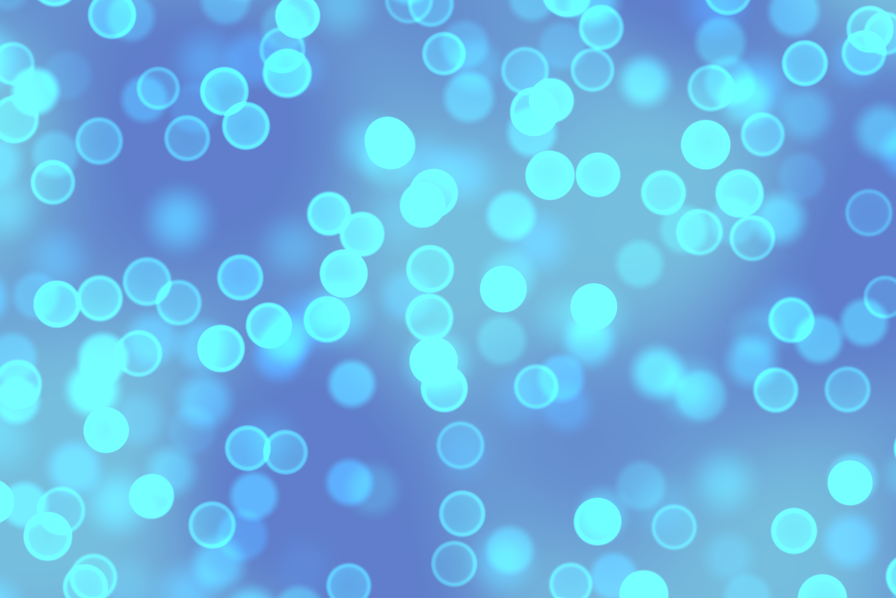
This background is drawn by a Shadertoy shader. Its source:

```glsl
// Out-of-focus lights: translucent cyan and blue discs over a soft periwinkle field.
// Layered sines tint the field; jittered cell grids scatter blurred, soft and
// rimmed discs, whose light is added and clipped so that overlaps glow cyan.

const vec3 FIELD_DARK  = vec3(0.375, 0.495, 0.795);
const vec3 FIELD_LIGHT = vec3(0.465, 0.745, 0.870);
const vec3 BLUE_LIGHT  = vec3(-0.02, 0.11, 0.20);
const vec3 CYAN_LIGHT  = vec3(0.02, 0.36, 0.22);
const vec3 GLOW_LIMIT  = vec3(0.46, 1.00, 1.00);
const float DISC_RADIUS = 0.039;   // all lengths are in canvas heights
const float RIM_WIDTH   = 0.0035;
const float RIM_GAIN    = 0.45;

// Settings of one layer of discs
struct Layer {
    float cell;      // grid spacing
    float density;   // share of cells holding a disc
    float blur;      // half width of the disc edge
    float rim;       // rim brightness
    float gain;      // overall brightness
    float cyan;      // bias from blue to cyan
    float seed;
};

const int LAYER_COUNT = 5;
const Layer LAYERS[LAYER_COUNT] = Layer[LAYER_COUNT](
    Layer(0.150, 0.55, 0.034, 0.0, 0.85, 0.10, 11.0),
    Layer(0.120, 0.30, 0.018, 0.0, 0.90, 0.15, 23.0),
    Layer(0.125, 0.42, 0.009, 0.0, 0.85, 0.20, 37.0),
    Layer(0.120, 0.42, 0.003, 0.8, 0.85, 0.40, 53.0),
    Layer(0.135, 0.46, 0.002, 1.0, 0.85, 0.45, 71.0)
);

vec3 hash3(vec2 cell, float seed) {
    vec3 q = fract(vec3(cell.xyx + seed) * vec3(0.1031, 0.1030, 0.0973));
    q += dot(q, q.yxz + 33.33);
    return fract((q.xxy + q.yzz) * q.zyx);
}

// Broad, gently warped patches of dark and light
vec3 field(vec2 p) {
    vec2 q = p + 0.09 * sin(5.3 * p.yx + vec2(0.7, 2.1));
    float wave = sin(6.1 * q.x + 3.4 * q.y + 0.4)
               + sin(4.3 * q.x - 7.2 * q.y + 2.6)
               + 0.6 * sin(10.7 * q.x + 6.3 * q.y + 4.0);
    return mix(FIELD_DARK, FIELD_LIGHT, smoothstep(-1.7, 1.7, wave));
}

// Light that one layer adds at p
vec3 discLight(vec2 p, Layer layer, float pixel) {
    vec3 light = vec3(0.0);
    vec2 home = floor(p / layer.cell);
    float edge = max(layer.blur, pixel);
    float rimWidth = max(RIM_WIDTH, pixel);

    for (int y = -1; y <= 1; y++)
    for (int x = -1; x <= 1; x++) {
        vec2 id = home + vec2(x, y);
        vec3 place = hash3(id, layer.seed);
        if (place.z > layer.density) continue;

        vec3 look = hash3(id, layer.seed + 131.0);
        float radius = DISC_RADIUS * mix(0.94, 1.06, look.z);
        float d = length(p - (id + place.xy) * layer.cell) - radius;
        float body = 1.0 - smoothstep(-edge, edge, d);
        float ring = (d + 1.3 * rimWidth) / rimWidth;
        float rim = layer.rim * RIM_GAIN * exp(-ring * ring);

        // Rimmed discs are a little dimmer in the middle
        float hollow = 1.0 - 0.15 * layer.rim * smoothstep(0.0, radius, -d);
        float strength = layer.gain * mix(0.3, 1.15, look.x);
        vec3 tint = mix(BLUE_LIGHT, CYAN_LIGHT, clamp(layer.cyan + 0.75 * look.y, 0.0, 1.0));
        light += tint * strength * body * hollow + CYAN_LIGHT * rim * body;
    }
    return light;
}

void mainImage(out vec4 fragColor, in vec2 fragCoord) {
    vec2 p = fragCoord / iResolution.y;
    float pixel = 0.75 / iResolution.y;

    vec3 color = field(p);
    for (int i = 0; i < LAYER_COUNT; i++) {
        // Shift each grid so that their cells never line up
        vec2 shift = fract(LAYERS[i].seed * vec2(0.37, 0.73));
        color += discLight(p + shift, LAYERS[i], pixel);
    }
    fragColor = vec4(min(color, GLOW_LIMIT), 1.0);
}
```
